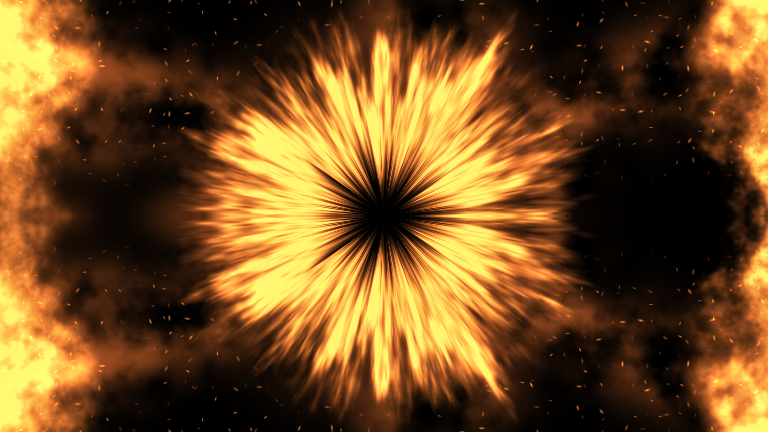
A Shadertoy shader for this background:

```glsl
// A burst of fire: a ring of radial flames around a dark core, with burning
// side edges, diagonal smoke and sparks. Polar and planar noise build one heat
// field, mirrored about the horizontal axis, that a colour ramp turns to fire.

float hash(vec2 p) {
    vec3 q = fract(p.xyx * vec3(0.1031, 0.1030, 0.0973));
    q += dot(q, q.yzx + 33.33);
    return fract((q.x + q.y) * q.z);
}

float noise(vec2 p) {
    vec2 cell = floor(p), f = fract(p);
    f = f * f * (3.0 - 2.0 * f);
    return mix(mix(hash(cell), hash(cell + vec2(1, 0)), f.x),
               mix(hash(cell + vec2(0, 1)), hash(cell + vec2(1, 1)), f.x), f.y);
}

float fbm(vec2 p) {
    float sum = 0.0, weight = 0.5;
    for (int i = 0; i < 5; i++) {
        sum += weight * noise(p);
        p = mat2(1.6, 1.2, -1.2, 1.6) * p + 7.3;
        weight *= 0.5;
    }
    return sum / 0.97;
}

// Noise that keeps its axes, so streaks stay radial in polar space
float streaks(vec2 p) {
    return 0.45 * noise(p) + 0.33 * noise(p * 2.1 + 5.2) + 0.22 * noise(p * 4.3 + 9.7);
}

float bump(float x, float width) {
    return exp(-x * x / (width * width));
}

vec3 fireColor(float heat) {
    vec3 c = mix(vec3(0.0), vec3(0.27, 0.14, 0.05), clamp(heat / 0.22, 0.0, 1.0));
    c = mix(c, vec3(0.53, 0.27, 0.11), clamp((heat - 0.22) / 0.2, 0.0, 1.0));
    c = mix(c, vec3(0.91, 0.49, 0.20), clamp((heat - 0.42) / 0.22, 0.0, 1.0));
    c = mix(c, vec3(1.0, 0.73, 0.29), clamp((heat - 0.64) / 0.18, 0.0, 1.0));
    return mix(c, vec3(1.0, 0.96, 0.44), clamp((heat - 0.82) / 0.2, 0.0, 1.0));
}

// Radial flames: dark rays inside, soft ragged tips outside
float ringHeat(vec2 p) {
    float r = length(p), angle = atan(p.y, p.x);
    float flame = streaks(vec2(angle * 9.0 + 3.0, r * 6.0));
    float fine = streaks(vec2(angle * 19.0, r * 9.0 + 20.0));
    float rays = streaks(vec2(angle * 17.0 + 50.0, r * 2.5));
    float core = smoothstep(0.03, 0.2, r + 0.2 * (rays - 0.5)) * smoothstep(0.01, 0.1, r);
    float tips = 1.0 - smoothstep(0.22, 0.49, r - 0.22 * (flame - 0.5) - 0.12 * (fine - 0.5));
    return core * tips * (0.97 + 0.65 * (flame - 0.5) + 0.75 * (fine - 0.5));
}

// Fire along the left and right borders, fullest in the corners
float edgeHeat(vec2 p, float halfWidth) {
    float cloud = fbm(p * 7.0 + 14.0);
    float detail = fbm(p * 22.0 + 3.0);
    float rise = smoothstep(0.08, 0.3, p.y);
    float leftReach = mix(0.2, 0.27, rise);
    float rightReach = mix(0.09, 0.25, rise);
    float ragged = 0.3 * (cloud - 0.5) + 0.1 * (detail - 0.5);
    float left = 1.0 - smoothstep(-0.1, leftReach, p.x + halfWidth - ragged);
    float right = 1.0 - smoothstep(-0.08, rightReach, halfWidth - p.x - ragged);
    left *= mix(0.65, 1.1, smoothstep(0.02, 0.3, p.y));
    return (left + right * 1.15) * (0.98 + 0.6 * (cloud - 0.5) + 0.7 * (detail - 0.5));
}

// Dim diagonal plumes, wisps over the ring and bands on the left
float smokeHeat(vec2 p) {
    float x = abs(p.x);
    float cloud = smoothstep(0.22, 0.75, fbm(p * 9.0 + 31.0));
    float plume = bump(p.y - 0.06 - 0.43 * x, 0.11) * smoothstep(0.2, 0.42, x);
    float wisps = bump(p.x - 0.22, 0.1) * bump(p.y - 0.41, 0.12)
                + bump(p.x, 0.08) * bump(p.y - 0.46, 0.12);
    float band = bump(p.y, 0.055) * (bump(p.x + 0.48, 0.09) + bump(p.x + 0.76, 0.09));
    float haze = bump(p.x + 0.7, 0.16) * bump(p.y - 0.17, 0.08);
    float halo = bump(length(p) - 0.4, 0.09);
    return cloud * (0.52 * plume + 0.3 * wisps + 0.32 * haze + 0.16 * halo) + 0.19 * band;
}

// Small slanted embers, at most one per grid cell
float sparks(vec2 p) {
    float glow = 0.0;
    for (int i = 0; i < 2; i++) {
        vec2 g = p * (19.0 + 8.0 * float(i)) + 40.0 * float(i + 1);
        vec2 cell = floor(g);
        float turn = 6.283 * hash(cell + 8.0);
        vec2 d = fract(g) - 0.25 - 0.5 * vec2(hash(cell + 2.0), hash(cell + 5.0));
        d = mat2(cos(turn), -sin(turn), sin(turn), cos(turn)) * d;
        float lit = step(0.5, hash(cell + 11.0)) * hash(cell + 17.0);
        glow += lit * (1.0 - smoothstep(0.0, 0.15, length(d * vec2(0.8, 2.0))));
    }
    return glow;
}

void mainImage(out vec4 fragColor, in vec2 fragCoord) {
    vec2 p = (fragCoord - 0.5 * iResolution.xy) / iResolution.y;
    p.y = abs(p.y);
    float halfWidth = 0.5 * iResolution.x / iResolution.y;

    float smoke = smokeHeat(p);
    vec3 color = fireColor(ringHeat(p) + edgeHeat(p, halfWidth) + 0.75 * smoke);
    color += smoke * vec3(0.16, 0.06, 0.04);

    // Embers drift around the plumes, outside the ring
    float zone = smoothstep(0.4, 0.52, length(p)) * smoothstep(0.02, 0.2, p.y);
    color += sparks(p) * zone * vec3(0.9, 0.46, 0.16);
    fragColor = vec4(min(color, 1.0), 1.0);
}
```
